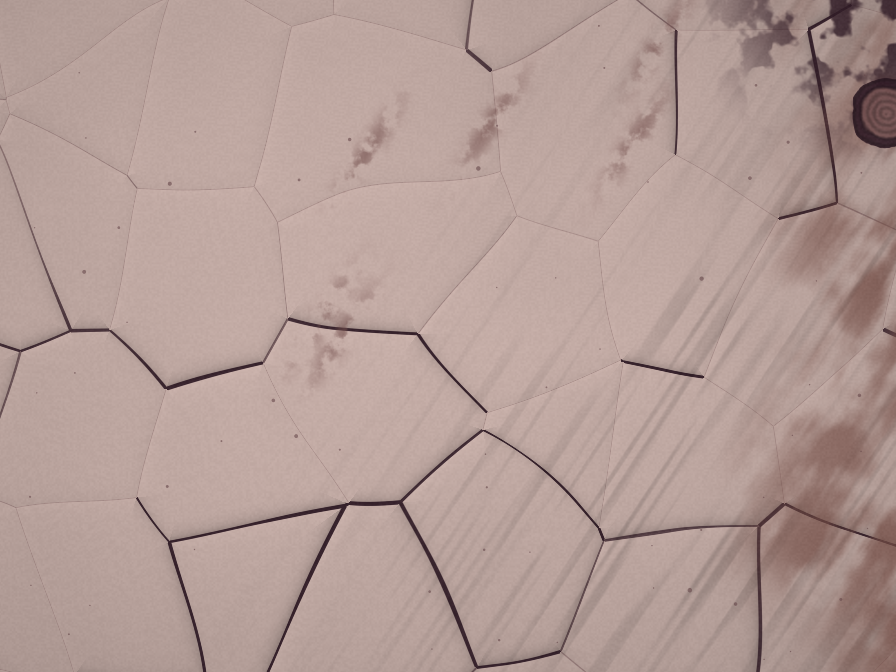
This texture is drawn by a Shadertoy shader. Its source:

```glsl
float hash(vec2 p) { return fract(sin(dot(p, vec2(127.1, 311.7))) * 43758.5); }

float noise(vec2 p) {
    vec2 i = floor(p), f = fract(p);
    f = f * f * (3.0 - 2.0 * f);
    return mix(mix(hash(i), hash(i + vec2(1, 0)), f.x),
               mix(hash(i + vec2(0, 1)), hash(i + vec2(1, 1)), f.x), f.y);
}

float fbm(vec2 p) {
    float sum = 0.0, amp = 0.53;
    for (int i = 0; i < 4; i++) {
        sum += amp * noise(p);
        p = mat2(1.6, 1.2, -1.2, 1.6) * p + 7.3;
        amp *= 0.5;
    }
    return sum;
}

vec2 seedOf(vec2 cell) {
    return cell + 0.5 + 0.82 * (vec2(hash(cell), hash(cell + 41.7)) - 0.5);
}

// Nearest grain boundary: distance, random value of that edge, normal
vec4 grainBoundary(vec2 p) {
    vec2 home = floor(p), nearest = home;
    float best = 9.0;
    for (int y = -1; y <= 1; y++)
    for (int x = -1; x <= 1; x++) {
        vec2 cell = home + vec2(x, y);
        float d = length(seedOf(cell) - p);
        if (d < best) { best = d; nearest = cell; }
    }
    vec2 a = seedOf(nearest) - p;
    vec4 edge = vec4(9.0, 0.0, 1.0, 0.0);
    for (int y = -2; y <= 2; y++)
    for (int x = -2; x <= 2; x++) {
        if (x == 0 && y == 0) continue;
        vec2 cell = nearest + vec2(x, y);
        vec2 b = seedOf(cell) - p, n = normalize(b - a);
        float d = dot(0.5 * (a + b), n);
        if (d < edge.x) edge = vec4(d, hash(nearest + cell + 3.1), n);
    }
    return edge;
}

void mainImage(out vec4 fragColor, in vec2 fragCoord) {
    vec2 uv = fragCoord / iResolution.xy;
    vec2 p = fragCoord / iResolution.y;
    float aspect = iResolution.x / iResolution.y;
    float aa = max(0.0009, 0.6 / iResolution.y);
    vec3 ink = vec3(0.19, 0.11, 0.15);

    // Pale metal with vignette and soft mottling
    vec2 off = uv - vec2(0.45, 0.52);
    vec3 col = vec3(0.76, 0.668, 0.643) * (1.01 - 0.26 * dot(off, off));
    col *= 0.975 + 0.05 * fbm(p * 4.0);

    // Curved grain boundaries, calmer in the upper left
    vec2 bend = vec2(noise(p * 4.0), noise(p * 4.0 + 19.0)) - 0.5;
    vec4 edge = grainBoundary((p + 0.07 * bend) * 4.3 + vec2(5.0, 2.0));
    float d = edge.x / 4.3;
    float calm = smoothstep(0.55, 0.1, length(uv - vec2(0.12, 0.95)));
    float bold = smoothstep(0.38, 0.7, edge.y) * (1.0 - 0.85 * calm);
    float taper = 0.3 + 0.8 * noise(p * 9.0 + edge.y * 40.0);

    // Relief flips sign across each boundary
    float side = dot(edge.zw, vec2(0.6, -0.8));
    col *= 1.0 - 0.07 * side * exp(-d * 75.0) * (0.4 + 0.6 * edge.y);
    col *= 1.0 - 0.22 * bold * (0.5 + 0.5 * side) * exp(-d * 130.0);
    float halfWidth = mix(0.0005, 0.0031, bold * taper);
    float line = 1.0 - smoothstep(halfWidth - aa, halfWidth + aa, d);
    col = mix(col, mix(vec3(0.5, 0.38, 0.38), ink, bold), line * mix(0.4, 0.95, bold));

    // Diagonal polishing scratches
    float along = dot(p, vec2(0.55, 0.835)), across = dot(p, vec2(0.835, -0.55));
    float streak = noise(vec2(along * 4.0, across * 120.0));
    float wear = smoothstep(0.3, 1.0, uv.x + 0.4 * (0.5 - uv.y));
    col *= 1.0 - 0.24 * wear * smoothstep(0.5, 0.95, streak) * fbm(p * 6.0);

    // Speckled stains drawn out along the scratches
    for (float i = 0.0; i < 6.0; i++) {
        vec2 c = vec2(hash(vec2(i, 2.3)) * 0.75 + 0.25, hash(vec2(i, 8.9)));
        vec2 q = p - c * vec2(aspect, 1.0);
        float l = dot(q, vec2(0.55, 0.835)) / 0.08, w = dot(q, vec2(0.835, -0.55)) / 0.016;
        float stain = exp(-l * l - w * w) * smoothstep(0.38, 0.65, fbm(p * 55.0));
        col = mix(col, vec3(0.45, 0.31, 0.3), 0.6 * stain);
    }

    // Rust along the right border, dark blotches in its upper corner
    float border = smoothstep(0.8, 1.02, uv.x + 0.22 * (fbm(p * 5.0) - 0.5));
    float rust = 0.6 * fbm(vec2(along * 5.0, across * 26.0)) + 0.4 * fbm(p * 15.0);
    col = mix(col, vec3(0.45, 0.3, 0.27), 0.75 * border * smoothstep(0.38, 0.66, rust));
    float corner = smoothstep(0.27, 0.05, length(uv - 1.0));
    col = mix(col, ink, 0.85 * corner * smoothstep(0.48, 0.6, fbm(p * 24.0)));

    // Round corrosion pit
    float r = length(p - vec2(aspect - 0.015, 0.83)) + 0.012 * (fbm(p * 30.0) - 0.5);
    vec3 pit = mix(vec3(0.44, 0.31, 0.31), ink, smoothstep(0.006, 0.0, abs(r - 0.046) - 0.005));
    pit *= 0.92 + 0.12 * sin(r * 600.0);
    col = mix(col, pit, 0.9 * (1.0 - smoothstep(0.052, 0.052 + 2.0 * aa, r)));

    // Scattered specks
    vec2 cell = floor(p * 13.0);
    vec2 spot = (cell + 0.2 + 0.6 * vec2(hash(cell + 5.0), hash(cell + 9.0))) / 13.0;
    float size = 0.001 + 0.0025 * pow(hash(cell + 13.0), 4.0);
    float speck = step(0.72, hash(cell + 17.0)) * (1.0 - smoothstep(size - aa, size + aa, length(p - spot)));
    col = mix(col, vec3(0.4, 0.28, 0.29), 0.6 * speck);

    // Fine film grain
    col += 0.03 * (noise(p * 370.0) - 0.5);
    fragColor = vec4(col, 1.0);
}
```
